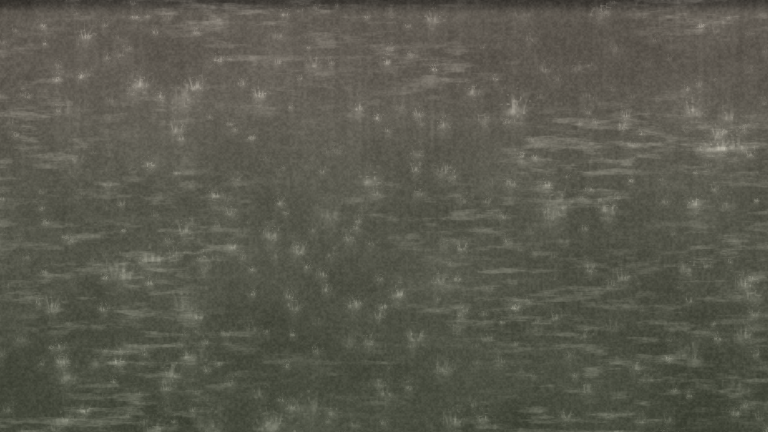
This texture is drawn by a Shadertoy shader. Its source:

```glsl
float hash(vec2 p)
{
    vec3 q = fract(vec3(p.xyx) * 0.1031);
    q += dot(q, q.yzx + 33.33);
    return fract((q.x + q.y) * q.z);
}

vec2 hash2(vec2 p)
{
    return vec2(hash(p + 17.3), hash(p + 71.9));
}

float noise(vec2 p)
{
    vec2 cell = floor(p);
    vec2 f = fract(p);
    f = f * f * (3.0 - 2.0 * f);
    float low = mix(hash(cell), hash(cell + vec2(1, 0)), f.x);
    float high = mix(hash(cell + vec2(0, 1)), hash(cell + vec2(1, 1)), f.x);
    return mix(low, high, f.y);
}

float fbm(vec2 p)
{
    float sum = 0.0;
    float gain = 0.5;
    for (int i = 0; i < 4; i++)
    {
        sum += gain * noise(p);
        p = p * 2.03 + 11.7;
        gain *= 0.5;
    }
    return sum;
}

// One crown of water: p is in units of its half width, foot at the origin
float splash(vec2 p, float seed)
{
    vec2 shift = vec2(seed * 91.0, seed * 53.0);

    // Jets fan outward and fade as they rise
    float fan = p.x / (0.65 + 0.35 * max(p.y, 0.0));
    float jet = smoothstep(0.4, 0.9, noise(vec2(fan * 4.0, p.y * 1.2) + shift));
    float height = 0.7 + 0.8 * seed;
    float crown = smoothstep(1.2, 0.6, abs(fan)) * smoothstep(-0.3, 0.1, p.y)
                * smoothstep(height, 0.1, p.y);

    // Bright foot, drops thrown around it, mist and wet reflection
    float foot = exp(-2.2 * p.x * p.x - 9.0 * p.y * p.y);
    float drops = smoothstep(0.72, 0.92, noise(p * 5.0 + shift.yx))
                * exp(-0.8 * dot(p, p - vec2(0.0, 0.8)));
    float mist = exp(-1.3 * p.x * p.x - 0.7 * p.y * p.y);
    float trail = exp(-2.5 * p.x * p.x) * smoothstep(-2.4, -0.2, p.y)
                * smoothstep(0.3, -0.2, p.y);
    float ragged = 0.45 + 0.8 * noise(p * 3.5 + shift);
    return 0.75 * jet * crown + 0.6 * foot * ragged + 0.5 * drops
         + 0.16 * mist + 0.14 * trail;
}

// Splashes scattered on a jittered grid
float splashLayer(vec2 uv, float spacing, float density, float seed)
{
    vec2 home = floor(uv / spacing);
    float sum = 0.0;
    for (int y = -1; y <= 1; y++)
    for (int x = -1; x <= 1; x++)
    {
        vec2 cell = home + vec2(x, y);
        vec2 key = cell + seed * 37.0;
        float present = step(hash(key + 5.1), density);
        vec2 center = (cell + hash2(key)) * spacing;
        float pick = hash(key + 123.7);
        float size = spacing * mix(0.17, 0.30, pick) * mix(1.15, 0.8, center.y);
        float strength = mix(0.25, 1.0, pow(hash(key + 211.3), 1.6));
        sum += present * strength * splash((uv - center) / size, pick);
    }
    return sum;
}

// Wet ground, darker and greener toward the viewer
vec3 groundColor(vec2 uv)
{
    const vec3 nearGreen = vec3(0.265, 0.280, 0.230);
    const vec3 middleGrey = vec3(0.335, 0.337, 0.293);
    const vec3 farBrown = vec3(0.378, 0.357, 0.325);
    vec3 color = mix(nearGreen, middleGrey, smoothstep(0.0, 0.55, uv.y));
    color = mix(color, farBrown, smoothstep(0.45, 0.9, uv.y));
    return color * mix(1.0, 0.62, smoothstep(0.965, 1.0, uv.y));
}

float rippleLight(vec2 uv)
{
    float patches = smoothstep(0.3, 0.65, fbm(uv * vec2(3.0, 6.0) + 4.0));
    float lines = fbm(uv * vec2(16.0, 75.0));
    return patches * smoothstep(0.42, 0.8, lines);
}

void mainImage(out vec4 fragColor, in vec2 fragCoord)
{
    vec2 uv = fragCoord / iResolution.y;
    const vec3 waterWhite = vec3(1.0, 0.985, 0.95);

    // Ground with broad mottling, ripples and falling rain
    float mottling = fbm(uv * vec2(5.0, 8.0) + 31.0) - 0.47;
    float rain = noise(uv * vec2(95.0, 8.0)) - 0.5;
    float grain = noise(uv * 150.0) + noise(uv * 260.0 + 9.0) - 1.0;
    float light = 0.09 * mottling + 0.13 * rippleLight(uv);
    light += 0.03 * rain * smoothstep(0.1, 0.9, uv.y) + 0.045 * grain;

    // Splashes from small and faint to large and bright
    float water = 0.0;
    water += 0.55 * splashLayer(uv, 0.055, 0.45, 1.0);
    water += 0.80 * splashLayer(uv, 0.085, 0.42, 2.0);
    water += 0.90 * splashLayer(uv, 0.140, 0.36, 3.0);
    light += 0.36 * (1.0 - exp(-0.95 * water));

    fragColor = vec4(groundColor(uv) + light * waterWhite, 1.0);
}
```
